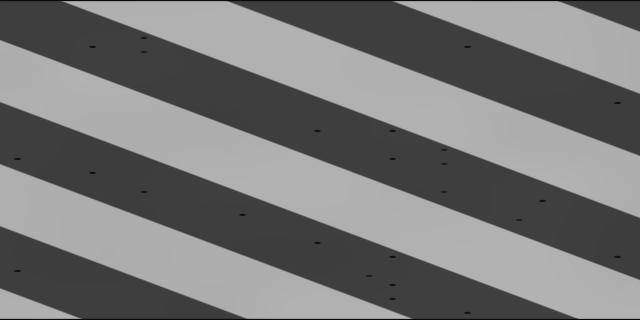
Reproduce this pattern procedurally as a Shadertoy shader.

```glsl
// Diagonal light and dark grey stripes with sparse dark flecks and thin black borders.

const float SLOPE = 0.375;           // vertical drop per unit across
const float PERIOD = 0.388;          // vertical distance between dark stripes
const float FIRST_STRIPE = 0.125;    // upper edge of a dark stripe at the left side
const float BORDER = 0.0039;
const vec2 FLECK_CELL = vec2(0.2344, 0.04375);
const vec2 FLECK_RADII = vec2(0.0125, 0.0047);

const vec3 LIGHT_GREY = vec3(0.69);
const vec3 DARK_GREY = vec3(0.243);
const vec3 FLECK_COLOR = vec3(0.07);
const vec3 BORDER_COLOR = vec3(0.04);

float hash(vec2 p) {
    vec3 q = fract(vec3(p.xyx) * 0.1031);
    q += dot(q, q.yzx + 33.33);
    return fract((q.x + q.y) * q.z);
}

float valueNoise(vec2 p) {
    vec2 cell = floor(p);
    vec2 f = fract(p);
    f = f * f * (3.0 - 2.0 * f);
    float top = mix(hash(cell), hash(cell + vec2(1.0, 0.0)), f.x);
    float bottom = mix(hash(cell + vec2(0.0, 1.0)), hash(cell + vec2(1.0, 1.0)), f.x);
    return mix(top, bottom, f.y);
}

// Signed vertical distance to the nearest dark stripe, negative inside it.
float stripeDistance(vec2 p) {
    float along = p.y - SLOPE * p.x - FIRST_STRIPE;
    float phase = fract(along / PERIOD);
    return (abs(phase - 0.5) < 0.25 ? 1.0 : 1.0) * (0.25 - abs(fract(phase + 0.25) - 0.5)) * PERIOD;
}

// Soft ellipses on a grid, kept at random and only well inside dark stripes.
float flecks(vec2 p, vec2 origin, float density, float seed) {
    vec2 cell = floor((p - origin) / FLECK_CELL + 0.5);
    vec2 center = origin + cell * FLECK_CELL;
    float kept = step(hash(cell + seed), density) * step(stripeDistance(center), -0.01);
    float radius = length((p - center) / FLECK_RADII);
    return kept * (1.0 - smoothstep(0.4, 1.15, radius));
}

void mainImage(out vec4 fragColor, in vec2 fragCoord) {
    // Height units, measured downward from the top left
    vec2 p = vec2(fragCoord.x, iResolution.y - fragCoord.y) / iResolution.y;
    float pixel = 1.0 / iResolution.y;

    // Stripes
    float softness = max(pixel, 0.0036);
    float light = smoothstep(-softness, softness, stripeDistance(p));
    vec3 color = mix(DARK_GREY, LIGHT_GREY, light);

    // Faint cloudy shading
    color *= 1.0 + 0.04 * (valueNoise(p * vec2(3.0, 5.0) + 7.0) - 0.5);

    // Two offset grids of flecks
    float strong = flecks(p, vec2(0.0547, 0.0154), 0.19, 17.0);
    float faint = 0.75 * flecks(p, vec2(0.216, 0.031), 0.09, 53.0);
    color = mix(color, FLECK_COLOR, max(strong, faint));

    // Top and bottom borders
    float edgeDistance = min(p.y, 1.0 - p.y);
    float border = 1.0 - smoothstep(-0.5 * pixel, 0.5 * pixel, edgeDistance - BORDER);
    color = mix(color, BORDER_COLOR, border);

    fragColor = vec4(color, 1.0);
}
```
